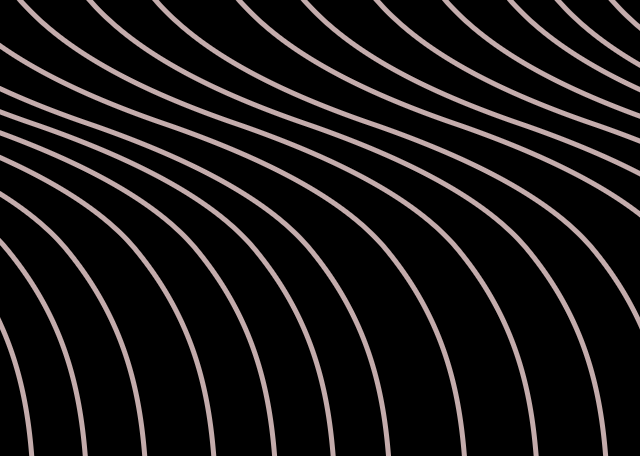
Give the GLSL for this background, as a WebGL 1 fragment shader.

```glsl
precision highp float;

// Thin, pale rose contour lines flowing over black in a sweeping S-curve.
// One smooth path, built from three cubic spans, is repeated sideways with
// uneven gaps. Lengths are in canvas heights.

uniform vec2 u_resolution;

#define LINE_COLOR vec3(0.77, 0.675, 0.675)
#define BACK_COLOR vec3(0.0)
#define HALF_WIDTH 0.0055
#define FIRST_X 0.0696
#define SPACING 0.1414

// Uneven sideways shifts of the inner lines; the two outer lines have none.
const mat4 SHIFT = mat4(
  -0.024, -0.035, -0.025, -0.033,
  -0.046, -0.066, -0.041, -0.025,
  -0.014, -0.011,  0.031,  0.032,
   0.050,  0.059,  0.060,  0.023);

// Cubic span; start and end hold (depth, x, slope).
float cubicSpan(float depth, vec3 start, vec3 end) {
  float size = end.x - start.x;
  float t = (depth - start.x) / size;
  float s = 1.0 - t;
  return mix(start.y, end.y, t * t * (3.0 - 2.0 * t))
       + size * t * s * (s * start.z - t * end.z);
}

// Horizontal position of the path at a depth below the top edge.
float pathX(float depth) {
  vec3 top = vec3(0.0, -1.132, 0.88);
  vec3 bend = vec3(0.271, -0.659, 2.9);
  vec3 fall = vec3(0.549, -0.170, 0.82);
  vec3 base = vec3(1.0, 0.0, 0.08);
  if (depth < bend.x) return cubicSpan(depth, top, bend);
  if (depth < fall.x) return cubicSpan(depth, bend, fall);
  return cubicSpan(depth, fall, base);
}

void main() {
  vec2 p = gl_FragCoord.xy / u_resolution.y;
  float depth = 1.0 - p.y;
  float pixel = 1.0 / u_resolution.y;

  // Undo the sweep so that every line becomes vertical.
  float x = p.x - pathX(depth) - FIRST_X;
  float slope = (pathX(depth + 0.001) - pathX(depth - 0.001)) / 0.002;

  // Sideways gap to the nearest line, starting with the outer two.
  float gap = min(abs(x), abs(x - 17.0 * SPACING));
  for (int i = 0; i < 4; i++) {
    for (int j = 0; j < 4; j++) {
      float index = float(i * 4 + j + 1);
      gap = min(gap, abs(x - index * SPACING - SHIFT[i][j]));
    }
  }

  // Convert to perpendicular distance and smooth the edge.
  float dist = gap / sqrt(1.0 + slope * slope);
  float line = clamp((HALF_WIDTH - dist) / pixel + 0.5, 0.0, 1.0);
  gl_FragColor = vec4(mix(BACK_COLOR, LINE_COLOR, line), 1.0);
}
```
